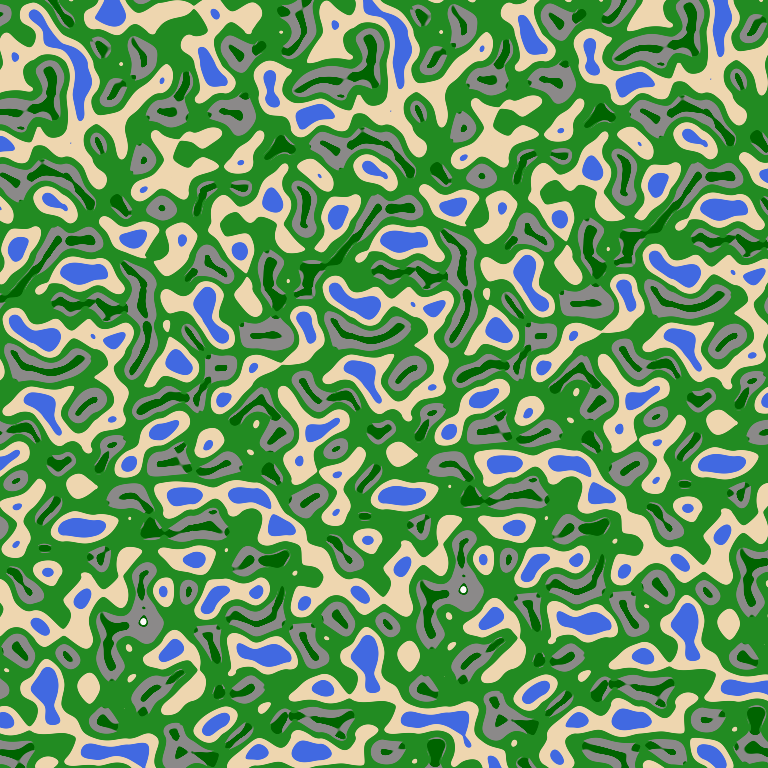
This pattern is drawn by a WebGL 1 fragment shader. Its source:

```glsl
precision highp float;
// Terrain map: one layer of gradient noise gives a height, which is cut
// into water, sand, grass, forest and snow. Bare rock covers high ground
// wherever the analytic slope is steep, so it lines the flanks of ridges.

uniform vec2 u_resolution;

const float CELLS = 24.0;         // noise cells across the canvas
const float ROW_STEP = 10.0;      // seed change per row: repeats at cell (10, 1)
const float SEED_OFFSET = 37.0;

const float SAND_LEVEL = -0.315;
const float GRASS_LEVEL = -0.09;
const float ROCK_LEVEL = 0.14;
const float FOREST_LEVEL = 0.165;
const float SNOW_LEVEL = 0.62;
const float ROCK_SLOPE = 0.57;    // slope above which high ground is bare
const float SLOPE_CHANGE = 2.5;   // typical change of slope per cell

const vec3 WATER = vec3(0.255, 0.412, 0.882);
const vec3 SAND = vec3(0.933, 0.839, 0.686);
const vec3 GRASS = vec3(0.133, 0.545, 0.133);
const vec3 FOREST = vec3(0.0, 0.392, 0.0);
const vec3 ROCK = vec3(0.545, 0.537, 0.537);
const vec3 SNOW = vec3(1.0, 0.98, 0.98);

float hash(float n) {
  return fract(sin(n * 127.1) * 43758.5453);
}

// Unit gradient at a lattice point
vec2 latticeGradient(vec2 cell) {
  float seed = cell.x - ROW_STEP * cell.y + SEED_OFFSET;
  float angle = 6.2831853 * hash(seed);
  return vec2(cos(angle), sin(angle));
}

// Gradient noise: height in x, its derivative in yz
vec3 terrain(vec2 p) {
  vec2 cell = floor(p);
  vec2 f = p - cell;
  vec2 u = f * f * (3.0 - 2.0 * f);
  vec2 du = 6.0 * f * (1.0 - f);

  vec2 ga = latticeGradient(cell);
  vec2 gb = latticeGradient(cell + vec2(1.0, 0.0));
  vec2 gc = latticeGradient(cell + vec2(0.0, 1.0));
  vec2 gd = latticeGradient(cell + vec2(1.0, 1.0));

  float a = dot(ga, f);
  float b = dot(gb, f - vec2(1.0, 0.0));
  float c = dot(gc, f - vec2(0.0, 1.0));
  float d = dot(gd, f - vec2(1.0, 1.0));

  float height = mix(mix(a, b, u.x), mix(c, d, u.x), u.y);
  vec2 derivative = mix(mix(ga, gb, u.x), mix(gc, gd, u.x), u.y)
    + du * vec2(mix(b - a, d - c, u.y), mix(c - a, d - b, u.x));
  return vec3(height, derivative);
}

// Antialiased step at a level
float above(float level, float value, float width) {
  return smoothstep(level - width, level + width, value);
}

void main() {
  float canvas = min(u_resolution.x, u_resolution.y);
  vec3 ground = terrain(gl_FragCoord.xy / canvas * CELLS);
  float height = ground.x;
  float slope = length(ground.yz);

  // Half-widths of the edges, about half a pixel
  float halfPixel = 0.5 * CELLS / canvas;
  float heightEdge = halfPixel * max(slope, 0.05);
  float slopeEdge = halfPixel * SLOPE_CHANGE;

  // Height bands, with rock on steep high ground
  float steep = above(ROCK_SLOPE, slope, slopeEdge);
  float rock = steep * above(ROCK_LEVEL, height, heightEdge);

  vec3 color = mix(WATER, SAND, above(SAND_LEVEL, height, heightEdge));
  color = mix(color, GRASS, above(GRASS_LEVEL, height, heightEdge));
  color = mix(color, FOREST, above(FOREST_LEVEL, height, heightEdge));
  color = mix(color, ROCK, rock);
  color = mix(color, SNOW, above(SNOW_LEVEL, height, heightEdge));

  gl_FragColor = vec4(color, 1.0);
}
```
